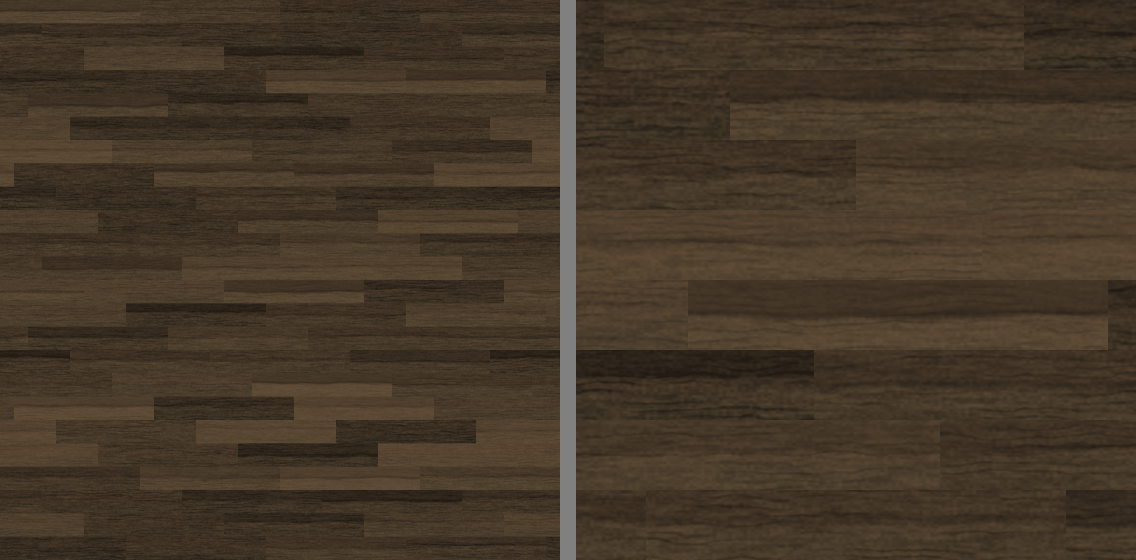
Left, the full canvas; right, a detail of the centre.
This texture is drawn by a Shadertoy shader. Its source:

```glsl
// Dark staggered wood strip flooring with fine horizontal grain.

const float ROWS = 24.0;          // strips down the canvas
const float PLANKS = 4.0;         // planks along each strip
const float STAGGER = 0.3;        // joint shift per strip, in planks
const vec3 DARK = vec3(0.198, 0.158, 0.115);
const vec3 LIGHT = vec3(0.335, 0.265, 0.190);
const vec3 OLIVE = vec3(-0.006, 0.002, 0.001);
const float BASE_TONE = 0.13;     // 0 is DARK, 1 is LIGHT
const float TONE_RANGE = 0.92;    // spread between planks
const float GRAIN = 1.0;          // strength of the fine fibres
const float LINE_DEPTH = 0.42;    // darkening of the growth lines
const float LINES = 8.0;          // growth lines across a plank
const float BAND_DEPTH = 0.72;    // darkening of the upper band
const float BANDED_SHARE = 0.65;  // part of the planks with a band
const int SAMPLES = 3;            // antialiasing grid per axis

float hash(vec2 p) {
    vec3 q = fract(p.xyx * 0.1031);
    q += dot(q, q.yzx + 33.33);
    return fract((q.x + q.y) * q.z);
}

float noise(vec2 p) {
    vec2 cell = floor(p);
    vec2 f = fract(p);
    f = f * f * (3.0 - 2.0 * f);
    float low = mix(hash(cell), hash(cell + vec2(1, 0)), f.x);
    float high = mix(hash(cell + vec2(0, 1)), hash(cell + vec2(1, 1)), f.x);
    return mix(low, high, f.y);
}

// Thin wavy dark lines that fade in and out along the plank.
float growthLines(vec2 p, vec2 shift) {
    float warp = noise(vec2(p.x * 9.0, p.y * 4.0) + shift)
               + 0.4 * noise(vec2(p.x * 30.0, p.y * 9.0) + shift);
    float phase = abs(fract(p.y * LINES + 0.9 * warp) - 0.5);
    float fade = smoothstep(0.25, 0.75, noise(vec2(p.x * 5.0, p.y * LINES) + shift.yx));
    return smoothstep(0.26, 0.06, phase) * fade;
}

// Tone of the wood inside one plank; p runs 0..1 from its top left corner.
float grainTone(vec2 p, vec2 id) {
    vec2 shift = 61.0 * vec2(hash(id + 3.1), hash(id + 8.7));
    float wave = noise(vec2(p.x * 7.0, p.y * 2.0) + shift) - 0.5;
    float y = p.y + 0.09 * wave;

    // Broad streaks, fine fibres and pores
    float streak = noise(vec2(p.x * 1.5, y * 5.0) + shift) - 0.5;
    float strand = noise(vec2(p.x * 6.0, y * 13.0) + shift) - 0.5;
    float fibre = noise(vec2(p.x * 22.0, y * 23.0) + shift) - 0.5;
    float pore = noise(vec2(p.x * 110.0, p.y * 26.0) + shift) - 0.5;
    float grain = 0.2 * streak + 0.28 * strand + 0.5 * fibre + 0.5 * pore;

    // Dark wavy band over the upper part, with a narrow streak at its foot
    float banded = step(hash(id + 21.3), BANDED_SHARE) * mix(0.4, 1.0, hash(id + 14.9));
    float foot = mix(0.32, 0.56, hash(id + 5.7));
    float band = smoothstep(foot + 0.06, foot - 0.03, y) * mix(0.15, 1.0, hash(id + 31.1));
    float seam = smoothstep(0.1, 0.02, abs(y - foot));

    // Light planks and dark bands carry calmer grain
    float r = hash(id + 11.5);
    float calm = mix(1.0, 0.5, r * r) * (1.0 - 0.45 * banded * band);
    float tone = BASE_TONE + TONE_RANGE * r * sqrt(r);
    tone += calm * (GRAIN * grain - LINE_DEPTH * (growthLines(p, shift) - 0.25));
    return tone - BAND_DEPTH * banded * (band + 0.45 * seam - 0.25);
}

vec3 floorColor(vec2 uv) {
    float down = (1.0 - uv.y) * ROWS;
    float row = floor(down);
    float along = uv.x * PLANKS - fract(STAGGER * row);
    vec2 id = vec2(mod(floor(along), PLANKS), row);
    vec2 p = vec2(fract(along), fract(down));
    vec3 color = mix(DARK, LIGHT, clamp(grainTone(p, id), -0.5, 1.35));
    return color + OLIVE * smoothstep(0.4, 0.8, p.y);
}

void mainImage(out vec4 fragColor, in vec2 fragCoord) {
    vec3 sum = vec3(0.0);
    for (int j = 0; j < SAMPLES; j++) {
        for (int i = 0; i < SAMPLES; i++) {
            vec2 offset = (vec2(i, j) + 0.5) / float(SAMPLES) - 0.5;
            sum += floorColor((fragCoord + offset) / iResolution.xy);
        }
    }
    fragColor = vec4(sum / float(SAMPLES * SAMPLES), 1.0);
}
```
